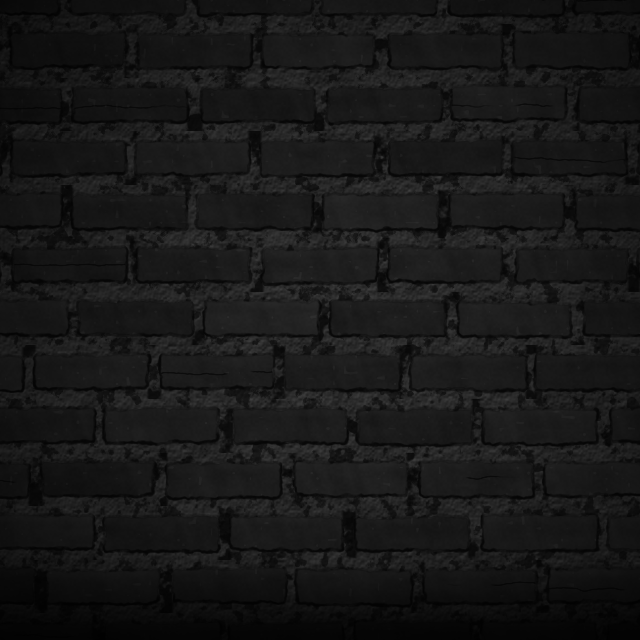
Write a three.js fragment shader that draws this texture.

```glsl
// Dark brick wall: staggered worn bricks in coarse mortar, fading to black at the borders.
#define PITCH vec2(0.1966, 0.0837)
#define BRICK_HALF vec2(0.0880, 0.0258)
#define CORNER 0.005
#define EDGE_WEAR 0.0075
#define SOFTNESS 0.0012
#define GRAIN_SCALE 150.0
#define RELIEF 0.34
#define BRICK_COLOR vec3(0.118)
#define MORTAR_COLOR vec3(0.172)
#define GROOVE_COLOR vec3(0.022)

varying vec2 vUv;

float hash(vec2 p) {
  vec3 q = fract(vec3(p.xyx) * 0.1031);
  q += dot(q, q.yzx + 33.33);
  return fract((q.x + q.y) * q.z);
}

float noise(vec2 p) {
  vec2 i = floor(p);
  vec2 f = fract(p);
  f = f * f * (3.0 - 2.0 * f);
  return mix(mix(hash(i), hash(i + vec2(1.0, 0.0)), f.x),
             mix(hash(i + vec2(0.0, 1.0)), hash(i + 1.0), f.x), f.y);
}

float fbm(vec2 p) {
  float sum = 0.0;
  float weight = 0.5;
  for (int i = 0; i < 4; i++) {
    sum += weight * noise(p);
    p = p * 2.03 + 17.1;
    weight *= 0.5;
  }
  return sum / 0.9375;
}

float grainHeight(vec2 p) {
  return 0.6 * noise(p * GRAIN_SCALE) + 0.4 * noise(p * GRAIN_SCALE * 1.9 + 31.0);
}

float roundedBox(vec2 p, vec2 halfSize, float radius) {
  vec2 q = abs(p) - halfSize + radius;
  return length(max(q, 0.0)) + min(max(q.x, q.y), 0.0) - radius;
}

// Half-brick stagger; the lower courses drift sideways.
float courseOffset(float row) {
  float drift = 0.03 + 0.25 * (1.0 - smoothstep(4.0, 7.0, row));
  return 0.5 * mod(row, 2.0) + drift + 0.08 * (hash(vec2(row, 7.0)) - 0.5);
}

vec3 mortar(vec2 uv) {
  float slope = grainHeight(uv) - grainHeight(uv + vec2(-0.0012, 0.0026));
  float patches = fbm(uv * vec2(28.0, 40.0));
  float pits = smoothstep(0.30, 0.46, fbm(uv * 75.0 + 9.0));
  float light = 0.72 + 0.5 * patches + slope * RELIEF * 2.6;
  return MORTAR_COLOR * max(light, 0.12) * mix(0.48, 1.0, pits);
}

vec3 brickFace(vec2 uv, vec2 p, vec2 id) {
  float tone = mix(0.84, 1.12, hash(id + 3.7));
  float ripples = noise(vec2(uv.x * 75.0 + 2.0 * p.y / PITCH.y, id.y * 5.3)) - 0.5;
  float stains = fbm(uv * vec2(22.0, 45.0) + id * 3.1) - 0.5;
  float grain = noise(uv * 290.0) - 0.5;
  float light = tone + 0.16 * ripples + 0.32 * stains + 0.12 * grain;
  light += 0.10 * smoothstep(0.010, 0.024, p.y);

  // Hairline crack on a few bricks
  float crackY = 0.012 * (hash(id + 8.0) - 0.5) + 0.010 * (fbm(vec2(uv.x * 35.0, id.y)) - 0.5);
  float crack = 1.0 - smoothstep(0.0004, 0.0018, abs(p.y - crackY));
  crack *= step(0.80, hash(id + 5.0)) * smoothstep(0.4, 0.6, noise(uv * vec2(24.0, 3.0)));

  // Small pale flecks
  float fleck = smoothstep(0.88, 0.97, noise(uv * 115.0 + 40.0));
  return BRICK_COLOR * light * (1.0 - 0.55 * crack) + 0.035 * fleck;
}

float vignette(vec2 uv) {
  vec2 c = uv - vec2(0.53, 0.5);
  float fade = 1.0 - 1.4 * c.x * c.x - 1.1 * c.y * c.y;
  return fade * mix(0.22, 1.0, smoothstep(-0.01, 0.15, uv.y));
}

void main() {
  vec2 uv = vUv;

  // Brick cell and position within it
  float row = floor(uv.y / PITCH.y + 0.5);
  float column = floor(uv.x / PITCH.x - courseOffset(row) + 0.5);
  vec2 id = vec2(column, row);
  vec2 p = uv - vec2(column + courseOffset(row), row) * PITCH;
  vec2 jitter = vec2(hash(id + 11.0), hash(id + 23.0)) - 0.5;
  p -= jitter * vec2(0.005, 0.004);
  p.y += p.x * 0.025 * (hash(id + 31.0) - 0.5);

  // Worn outline
  vec2 halfSize = BRICK_HALF + vec2(0.003, 0.002) * (hash(id + 47.0) - 0.5);
  float d = roundedBox(p, halfSize, CORNER);
  d += EDGE_WEAR * (fbm(uv * 48.0) - 0.5) + 0.0025 * (noise(uv * 170.0) - 0.5);
  float face = 1.0 - smoothstep(-SOFTNESS, SOFTNESS, d);

  // Shadowed groove, deepest below the brick and in the upright joints
  float under = 1.0 - smoothstep(-0.022, 0.012, p.y);
  float side = smoothstep(-0.003, 0.003, abs(p.x) - halfSize.x);
  float broken = smoothstep(0.30, 0.58, fbm(uv * 38.0 + 60.0));
  float groove = 1.0 - smoothstep(0.0006, 0.0040, abs(d - 0.0012));
  groove *= mix(0.35, 0.92, max(under, side)) * mix(0.55, 1.0, broken);
  float hollow = side * smoothstep(0.50, 0.66, fbm(uv * 42.0 + 80.0)) * (1.0 - face);

  vec3 color = mix(mortar(uv), brickFace(uv, p, id), face);
  color = mix(color, GROOVE_COLOR, max(groove, 0.8 * hollow));
  gl_FragColor = vec4(color * vignette(uv), 1.0);
}
```
